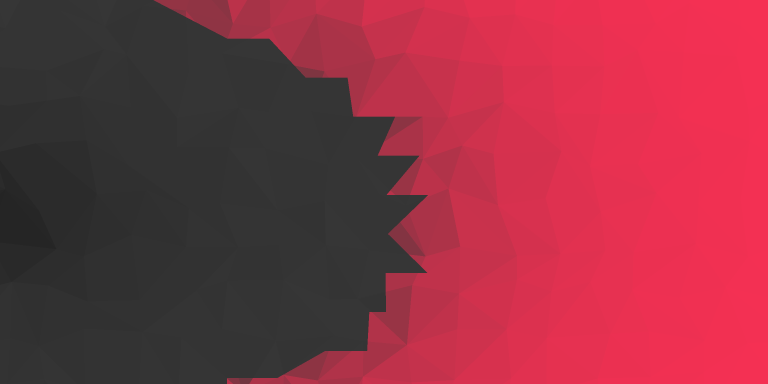
Write a WebGL 2 fragment shader that draws this background.

```glsl
#version 300 es
precision highp float;
// Faceted crimson field breaking in jagged teeth around a charcoal dome on the left.

uniform vec2 u_resolution;
out vec4 fragColor;

// Lengths are in canvas heights.
const vec2 CENTRE = vec2(0.0, 0.44);    // darkest point of the dome
const float SQUASH = 1.5;               // vertical squeeze of the shading rings
const float CELL = 0.12;                // facet size
const float JITTER = 0.29;              // facet irregularity, in cells
const float MIRROR_Y = 0.391;           // the teeth mirror about this height
const float TOOTH = 0.1016;             // tooth spacing
const float SPIKE = 0.109;              // tooth length
const float DOME_REACH = 1.01;          // rightmost base of the teeth
const float DOME_TOP = 0.682;           // dome extent above the mirror line
const float DOME_BOTTOM = 0.56;         // dome extent below it
const vec2 FLOOR_STRIP = vec2(0.591, 0.0156); // left end and height of the low sliver
const float RIM = 1.04;                 // ring where the red starts
const float RED_FADE = 0.365;
const float GREY_FADE = 0.29;
const vec3 RED_SHADE = vec3(0.39, 0.21, 0.24);
const vec3 RED_LIGHT = vec3(0.98, 0.188, 0.328);
const vec3 GREY_DARK = vec3(0.125);
const vec3 GREY_LIGHT = vec3(0.211);
const int SAMPLES = 3;                  // antialiasing samples per axis

float hash(vec2 p) {
    vec3 q = fract(vec3(p.xyx) * vec3(0.1031, 0.1030, 0.0973));
    q += dot(q, q.yzx + 33.33);
    return fract((q.x + q.y) * q.z);
}

// Jittered corner of the facet mesh, in cells.
vec2 corner(vec2 id) {
    vec2 offset = vec2(hash(id + 17.0), hash(id + 71.0)) - 0.5;
    return id + 2.0 * JITTER * offset;
}

float side(vec2 p, vec2 a, vec2 b) {
    vec2 e = b - a, v = p - a;
    return e.x * v.y - e.y * v.x;
}

bool insideTriangle(vec2 p, vec2 a, vec2 b, vec2 c) {
    vec3 s = vec3(side(p, a, b), side(p, b, c), side(p, c, a));
    return all(greaterThanEqual(s, vec3(0.0))) || all(lessThanEqual(s, vec3(0.0)));
}

// Centroid of the triangle that holds p (xy) and its random tone (z).
vec3 facet(vec2 p) {
    vec2 q = p / CELL, base = floor(q);
    for (int j = -1; j <= 1; j++)
    for (int i = -1; i <= 1; i++) {
        vec2 id = base + vec2(i, j);
        vec2 a = corner(id), b = corner(id + vec2(1, 0));
        vec2 c = corner(id + vec2(1, 1)), d = corner(id + vec2(0, 1));
        // Choose either diagonal of the cell at random.
        if (hash(id + 5.0) < 0.5) {
            vec2 first = a;
            a = b; b = c; c = d; d = first;
        }
        if (insideTriangle(q, a, b, c))
            return vec3((a + b + c) * CELL / 3.0, hash(id + 31.0));
        if (insideTriangle(q, a, c, d))
            return vec3((a + c + d) * CELL / 3.0, hash(id + 53.0));
    }
    return vec3(p, 0.5);
}

float domeProfile(float t, float extent) {
    return DOME_REACH * (1.0 - pow(t / extent, 3.0));
}

// Horizontal position of the toothed border at height y.
float border(float y) {
    bool below = y < MIRROR_Y;
    float extent = below ? DOME_BOTTOM : DOME_TOP;
    float t = abs(y - MIRROR_Y) / TOOTH;
    float k = floor(t);
    float spike = SPIKE * (below && mod(k, 2.0) > 0.5 ? 0.4 : 1.0);
    float root = domeProfile(k * TOOTH, extent);
    float tip = domeProfile((k + 1.0) * TOOTH, extent) + spike;
    float x = mix(root, tip, t - k);
    return y < FLOOR_STRIP.y ? min(x, FLOOR_STRIP.x) : x;
}

vec3 shade(vec2 p) {
    vec3 f = facet(p);
    float ring = length((f.xy - CENTRE) * vec2(1.0, SQUASH));
    float tone = f.z - 0.5;

    // Charcoal dome, darkest at its centre.
    if (p.x < border(p.y)) {
        float glow = 1.0 - exp(-ring / GREY_FADE);
        return mix(GREY_DARK, GREY_LIGHT, glow) + 0.008 * tone;
    }

    // Red facets: deep and contrasty at the rim, bright and calm farther out.
    float depth = exp(-max(ring - RIM, -0.04) / RED_FADE);
    float light = 1.0 - 0.62 * depth + 0.38 * tone * depth * depth * depth;
    return mix(RED_SHADE, RED_LIGHT, clamp(light, 0.0, 1.0));
}

void main() {
    vec3 colour = vec3(0.0);
    for (int j = 0; j < SAMPLES; j++)
    for (int i = 0; i < SAMPLES; i++) {
        vec2 offset = (vec2(i, j) + 0.5) / float(SAMPLES) - 0.5;
        colour += shade((gl_FragCoord.xy + offset) / u_resolution.y);
    }
    fragColor = vec4(colour / float(SAMPLES * SAMPLES), 1.0);
}
```
